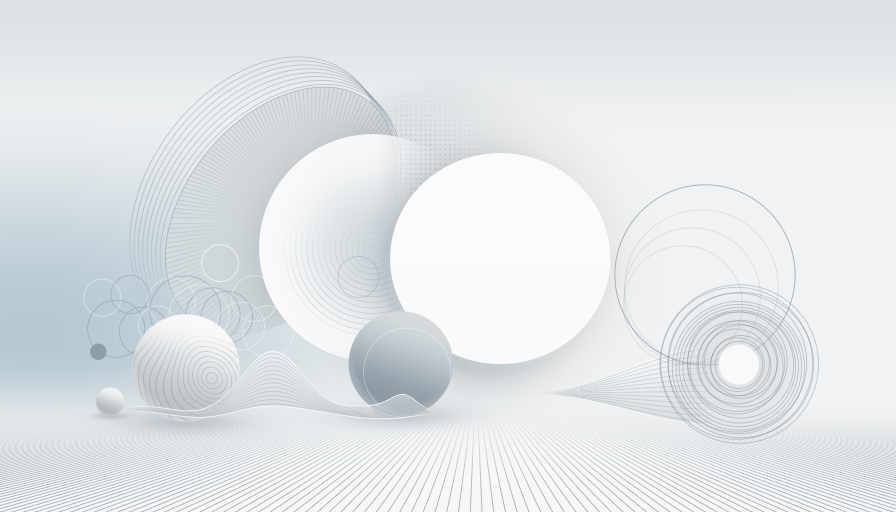
Give the GLSL for this background, as a WebGL 1 fragment shader.

```glsl
precision highp float;
// A pale studio: overlapping discs, a ribbed fan, spheres, rings and mesh ribbons
// over a floor of converging lines. Layers are painted back to front from distance
// functions; one unit is the canvas height.
uniform vec2 u_resolution;

const vec3 WHITE = vec3(.975);
const vec3 PAPER = vec3(.945, .95, .953);
const vec3 CEILING = vec3(.865, .885, .895);
const vec3 MIST = vec3(.7, .775, .815);
const vec3 SILVER = vec3(.8, .825, .84);
const vec3 WARM = vec3(.94, .935, .925);
const vec3 STEEL = vec3(.52, .57, .61);
const vec2 LIGHT = vec2(.35, .94);
const vec2 DISC = vec2(.977, .495);
const vec2 DISC_SIZE = vec2(.215, .206);
const vec2 HALO = vec2(.902, .509);
const vec2 CRESCENT = vec2(.728, .516);
const vec2 FAN = vec2(.548, .589);
const vec2 FAN_SIZE = vec2(.274, .183);
const vec2 FAN_AXIS = vec2(.64, .768);
const vec2 TARGET = vec2(1.443, .288);
const vec2 VANISH = vec2(.93, .27);
const vec2 PALE = vec2(.363, .281);
const vec2 BLUE = vec2(.783, .29);
const float RIB_ANGLE = .033;
const float FLOOR_STEP = .085;
const float HAIR = .0009;

float px;  // one pixel in canvas heights
vec2 p;    // current point
vec3 col;  // colour painted so far

void paint(vec3 c, float a) { col = mix(col, c, a); }
void ink(float a) { paint(STEEL, a); }

float hash(float n) {
  n = fract(n * .1031);
  n *= n + 33.33;
  return fract(n * (n + n));
}

float rise(float a, float b, float x) { return smoothstep(a, b, x); }
float fall(float a, float b, float x) { return 1. - smoothstep(a, b, x); }
float bump(float x, float c, float w) { x = (x - c) / w; return exp(-x * x); }
float fill(float d) { return clamp(.5 - d / px, 0., 1.); }
float stroke(float d) { return fill(abs(d) - HAIR) * min(1., 2. * HAIR / px); }
float lines(float d, float gap) { return stroke((fract(d / gap) - .5) * gap); }
float circle(vec2 c, float r) { return length(p - c) - r; }
float ring(vec2 c, float r) { return stroke(circle(c, r)); }

float ellipse(vec2 q, vec2 r) {
  float k = length(q / r);
  return k * (k - 1.) / max(length(q / (r * r)), .001);
}

vec2 turn(vec2 q, vec2 a) { return vec2(dot(q, a), dot(q, vec2(-a.y, a.x))); }

void sphere(vec2 c, float r, vec3 lit, vec3 dark) {
  vec2 q = (p - c) / r;
  ink(.4 * bump(q.x, 0., 1.1) * bump(q.y, -1., .22));
  float glow = rise(-.8, .9, dot(q, LIGHT));
  paint(mix(dark, lit, max(glow, .35 * rise(.75, 1., length(q)))), fill(circle(c, r)));
}

// Translucent ruled sheet between two heights
void ribbon(float low, float top, float mask) {
  float h = max(top - low, .004), v = p.y - low;
  float inside = fill(-v) * fill(v - h) * mask;
  paint(mix(SILVER, WHITE, clamp(v / h, 0., 1.)), .55 * inside);
  ink(.32 * inside * lines(v, h / 13.));
  paint(WHITE, mask * max(stroke(v - h), stroke(v)));
}

void main() {
  px = 1. / u_resolution.y;
  p = gl_FragCoord.xy * px;

  // Wall with blue mist at the left
  col = mix(PAPER, CEILING, rise(.72, 1., p.y));
  paint(MIST, .95 * rise(.12, .32, p.y) * fall(.36, .85, p.y) * bump(p.x, .06, .55));

  // Floor
  paint(WHITE, .8 * fall(.06, .24, p.y));
  float depth = max(VANISH.y - p.y, .01), u = (p.x - VANISH.x) / depth;
  float gap = FLOOR_STEP * depth / sqrt(1. + u * u);
  ink(.75 * lines(u / FLOOR_STEP * gap, gap) * fall(.02, .22, p.y));

  // Wide halo with halftone dots
  float halo = fall(-.07, .005, circle(HALO, .365)) * rise(.15, .35, p.y);
  paint(mix(SILVER + .04, WARM, rise(.7, 1.15, p.x)), .75 * halo);
  float dots = fill(length(fract(p / .0095) - .5) * .0095 - .0024);
  ink(.3 * dots * bump(p.x, .8, .12) * bump(p.y, .66, .12));

  // Loose loops around the fan
  float fanD = ellipse(turn(p - FAN, FAN_AXIS), FAN_SIZE);
  for (int i = 0; i < 8; i++) {
    float k = float(i) / 7.;
    vec2 axis = normalize(FAN_AXIS + vec2(.12 * k - .08, 0.));
    vec2 q = turn(p - FAN + vec2(.048, -.026) * (1. - k), axis);
    float d = ellipse(q, FAN_SIZE + .028 - .02 * k);
    ink(.45 * fill(-fanD) * stroke(d) * rise(.36, .6, p.y));
  }

  // Ribbed fan, shaded next to the crescent
  vec2 f = p - FAN - vec2(.06, -.02);
  float r = length(f), moonD = circle(CRESCENT, .222);
  float fan = fill(fanD) * rise(.28, .45, p.y);
  paint(SILVER + .05 - .11 * exp(-max(moonD, 0.) / .07), .8 * fan);
  ink(.3 * fan * lines(atan(f.y, f.x) * r, RIB_ANGLE * r) * rise(-.13, 0., fanD));
  ink(.5 * stroke(fanD) * rise(.3, .5, p.y));

  // Crescent with contour lines
  float moon = fill(moonD) * fall(.72, .88, p.x) * rise(.2, .34, p.y);
  paint(mix(WHITE, SILVER + .06, rise(.02, .19, -moonD)), moon);
  ink(.3 * moon * lines(moonD, .011) * rise(.03, .07, -moonD) * fall(.4, .62, p.y));

  // Main disc and its shadow
  float away = max(ellipse(p - DISC + vec2(.012, .018), DISC_SIZE), 0.);
  ink(exp(-away / .035) * (.36 - .22 * rise(.9, 1.2, p.x)));
  paint(WHITE + .015 * p.y, fill(ellipse(p - DISC, DISC_SIZE)));

  // Right sheet, open circles and concentric target
  float s = rise(1.05, 1.4, p.x);
  ribbon(.23 - .06 * s, .235 + .09 * s, rise(1.04, 1.14, p.x) * fall(1.33, 1.42, p.x));
  ink(.75 * ring(vec2(1.377, .463), .176));
  float hub = length(p - TARGET);
  paint(SILVER, .45 * fill(hub - .155) * fall(.06, .17, hub));
  for (int i = 0; i < 18; i++) {
    float k = float(i);
    vec2 drift = .012 * vec2(hash(k + 3.), hash(k + 31.)) - .006;
    ink(.5 * ring(TARGET + drift, .046 + .0064 * k));
    if (i < 3) ink(.22 * ring(vec2(1.37, .44) - .018 * k, .15 - .017 * k));
  }
  paint(WHITE, fill(hub - .039));

  // Scattered bubbles
  for (int i = 0; i < 13; i++) {
    float k = float(i);
    vec2 c = vec2(.2 + .027 * k, .34 + .09 * hash(k + 7.));
    vec3 tone = mix(STEEL, WHITE, step(.4, hash(k + 50.)));
    paint(tone, .5 * ring(c, .03 + .045 * hash(k + 19.)));
  }
  paint(WHITE, .8 * ring(vec2(.43, .486), .036));
  ink(.4 * ring(vec2(.7, .459), .04));

  // Spheres
  ink(.8 * fill(circle(vec2(.192, .313), .016)));
  sphere(vec2(.215, .215), .028, PAPER, SILVER - .1);
  sphere(PALE, .105, WHITE, SILVER - .06);
  float wave = circle(PALE + vec2(.05, -.02), .006 * sin(p.x * 45. + p.y * 30.));
  ink(.4 * fill(circle(PALE, .103)) * fall(.3, .36, p.y) * lines(wave, .011));
  sphere(BLUE, .102, SILVER + .03, STEEL + .03);
  paint(WHITE, .4 * ring(BLUE + vec2(.012, -.016), .085) * fill(circle(BLUE, .1)));

  // Front ribbon
  float top = .2 + .11 * bump(p.x, .537, .085) + .03 * bump(p.x, .79, .038);
  float low = .19 + .014 * bump(p.x, .5, .08) - .008 * sin(p.x * 19.);
  ribbon(low, top + .006 * sin(p.x * 28.), rise(.2, .34, p.x) * fall(.8, .87, p.x));

  gl_FragColor = vec4(clamp(col, 0., 1.), 1.);
}
```
